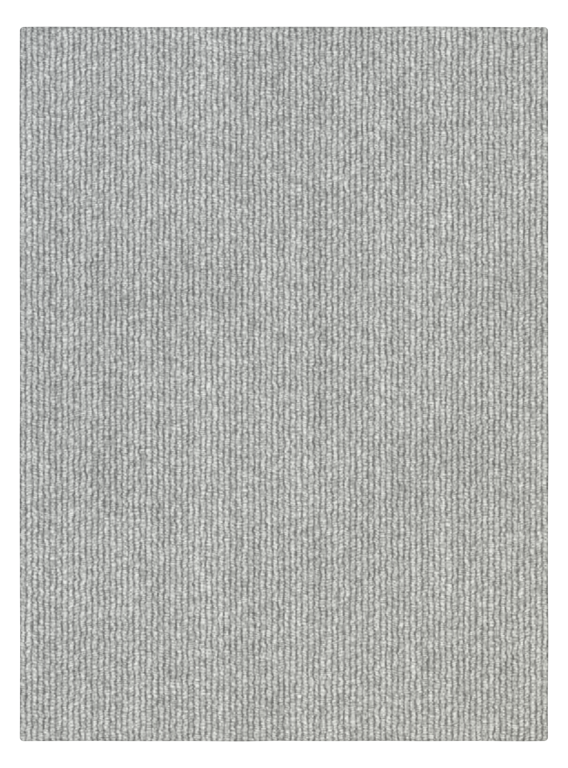
A Shadertoy shader for this texture:

```glsl
// Draws a flat grey wool rug with fine vertical ribs of looped stitches on white.
#define RIBS 88.0
#define ROWS 194.0
#define RUG_SIZE vec2(0.930, 0.930)
#define CORNER 0.005
#define RIB_WOBBLE 0.34
#define STITCH_LEAN 0.45
#define STITCH_DEPTH 0.035
#define STITCH_VARIATION 0.05
#define FIBRE_VARIATION 0.24
#define SAMPLES 3
#define GROOVE_COLOR vec3(0.540, 0.542, 0.537)
#define YARN_COLOR vec3(0.755, 0.763, 0.748)

float hash(vec2 p) {
    vec3 q = fract(vec3(p.xyx) * 0.1031);
    q += dot(q, q.yzx + 33.33);
    return fract((q.x + q.y) * q.z);
}

float noise(vec2 p) {
    vec2 cell = floor(p), f = fract(p);
    f = f * f * (3.0 - 2.0 * f);
    float low = mix(hash(cell), hash(cell + vec2(1, 0)), f.x);
    float high = mix(hash(cell + vec2(0, 1)), hash(cell + vec2(1, 1)), f.x);
    return mix(low, high, f.y);
}

float roundedBox(vec2 p, vec2 halfSize, float radius) {
    vec2 q = abs(p) - halfSize + radius;
    return length(max(q, 0.0)) + min(max(q.x, q.y), 0.0) - radius;
}

// Woven surface; st runs from 0 to 1 over the rug
vec3 weave(vec2 st) {
    vec2 grid = st * vec2(RIBS, ROWS);

    // Neighbouring ribs sway together, so the grooves stay unbroken
    grid.x += RIB_WOBBLE * (noise(grid * vec2(0.9, 0.75)) - 0.5);
    float rib = floor(grid.x);
    float across = 2.0 * fract(grid.x) - 1.0;

    // Each rib has its own stitch phase, lean and uneven stitch length
    float lean = STITCH_LEAN * (2.0 * hash(vec2(rib, 29.0)) - 1.0);
    grid.y += 7.0 * hash(vec2(rib, 5.0)) + 2.4 * noise(vec2(rib * 3.7, grid.y * 0.4));
    grid.y += lean * across;

    // Continuous rounded rib that swells a little at every stitch
    vec2 cell = floor(grid);
    float swell = -cos(6.28318 * grid.y);
    float width = 1.0 + 0.07 * swell + 0.3 * (noise(vec2(rib * 5.1, grid.y * 0.8)) - 0.5);
    float ridge = 1.0 - smoothstep(0.22, 1.04, abs(across) / width);
    vec3 color = mix(GROOVE_COLOR, YARN_COLOR, ridge);

    // Shallow dips between stitches, wool fibres, then stitch, rib and broad tones
    float tone = STITCH_DEPTH * swell * ridge;
    tone += FIBRE_VARIATION * (noise(st * vec2(RIBS * 3.3, ROWS * 2.1)) - 0.5);
    tone += STITCH_VARIATION * (hash(cell + 13.0) - 0.5);
    tone += 0.03 * (hash(vec2(rib, 71.0)) - 0.5);
    tone += 0.03 * (noise(st * vec2(11.0, 8.0)) - 0.5);

    // Cooler at upper left, warmer at lower right
    float warmth = st.x - st.y;
    return color + tone + warmth * vec3(0.010, 0.006, -0.005);
}

vec3 scene(vec2 uv, float aspect, float pixel) {
    vec2 scale = vec2(aspect, 1.0);
    vec2 p = (uv - 0.5) * scale;
    float sway = 0.0012 * (noise(uv * 12.0) - 0.5);
    float edge = roundedBox(p, 0.5 * RUG_SIZE * scale, CORNER) + sway;

    vec3 color = weave((uv - 0.5) / RUG_SIZE + 0.5);
    color *= 1.0 - 0.08 * smoothstep(-0.004, 0.0, edge); // turned hem
    float cover = 1.0 - smoothstep(-0.5 * pixel, 0.5 * pixel, edge);
    return mix(vec3(1.0), color, cover);
}

void mainImage(out vec4 fragColor, in vec2 fragCoord) {
    float aspect = iResolution.x / iResolution.y;
    vec3 sum = vec3(0.0);
    // Average several samples per pixel to smooth the fine stitches
    for (int j = 0; j < SAMPLES; j++) {
        for (int i = 0; i < SAMPLES; i++) {
            vec2 offset = (vec2(i, j) + 0.5) / float(SAMPLES) - 0.5;
            vec2 uv = (fragCoord + offset) / iResolution.xy;
            sum += scene(uv, aspect, 1.0 / iResolution.y);
        }
    }
    fragColor = vec4(sum / float(SAMPLES * SAMPLES), 1.0);
}
```
